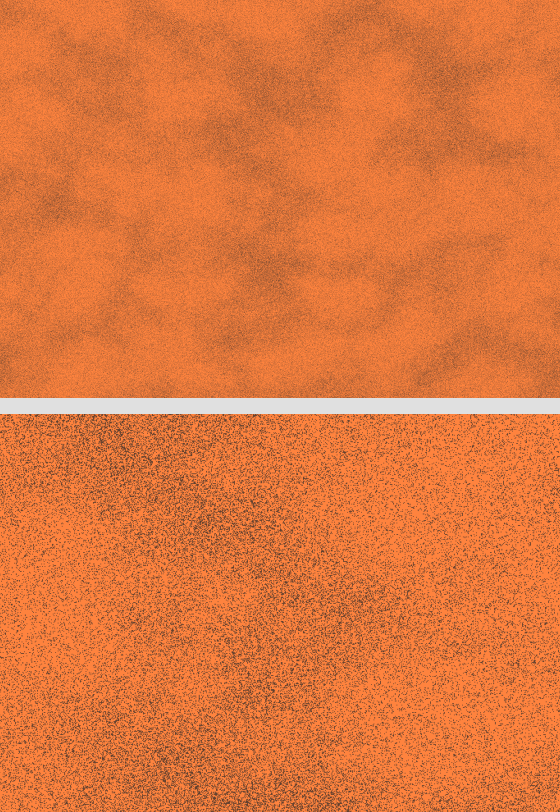
Top: the whole. Bottom: its middle third, enlarged.
Reproduce this texture procedurally as a WebGL 2 fragment shader.

```glsl
#version 300 es
precision highp float;
// Orange sheet dusted with very fine brown grain that gathers in faint smoky veins and patches.

uniform vec2 u_resolution;
out vec4 outColor;

const vec3 ORANGE = vec3(1.0, 0.515, 0.243);
const vec3 BROWN = vec3(0.38, 0.25, 0.18);
const float GRAINS_ACROSS = 2048.0;

// Integer hash of a lattice point, giving two values in 0..1
vec2 hash2(vec2 cell, uint seed) {
    uvec2 v = uvec2(ivec2(cell)) * 1664525u + 1013904223u + seed * 747796405u;
    v.x += v.y * 1664525u;
    v.y += v.x * 1664525u;
    v ^= v >> 16u;
    v.x += v.y * 1664525u;
    v.y += v.x * 1664525u;
    v ^= v >> 16u;
    return vec2(v & 0xffffu) / 65536.0;
}

// Cellular noise: soft distance to the nearest scattered point
float softCells(vec2 p, uint seed, float sharpness) {
    vec2 base = floor(p);
    float sum = 0.0;
    for (int y = -1; y <= 1; y++) {
        for (int x = -1; x <= 1; x++) {
            vec2 cell = base + vec2(x, y);
            float d = distance(p, cell + hash2(cell, seed));
            sum += exp(-sharpness * d);
        }
    }
    return -log(sum) / sharpness;
}

// Layered sines that bend the plane
vec2 bend(vec2 p, float amount) {
    vec2 wave = sin(p.yx * vec2(9.0, 7.0) + vec2(1.3, 4.1));
    wave += 0.5 * sin(p.yx * vec2(21.0, 17.0) + p * 8.0 + vec2(2.7, 0.6));
    return p + amount * wave;
}

// Share of the surface covered by grain at p
float grainDensity(vec2 p) {
    vec2 q = bend(p, 0.025) * vec2(1.0, 1.4);
    float field = 0.0;
    float weight = 0.5;
    float scale = 5.2;
    for (uint i = 0u; i < 4u; i++) {
        field += weight * softCells(q * scale + 3.7, i + 5u, 10.0);
        weight *= 0.56;
        scale *= 2.0;
    }
    return 0.13 + 0.25 * smoothstep(0.25, 0.73, field);
}

// Share of the pixel footprint that falls on dark grains
float grainCoverage(vec2 low, vec2 high, float density) {
    float dark = 0.0;
    float total = 0.0;
    for (float y = floor(low.y); y < high.y; y++) {
        for (float x = floor(low.x); x < high.x; x++) {
            vec2 cell = vec2(x, y);
            vec2 overlap = max(min(high, cell + 1.0) - max(low, cell), 0.0);
            float area = overlap.x * overlap.y;
            dark += area * step(hash2(cell, 91u).x, density);
            total += area;
        }
    }
    return dark / total;
}

void main() {
    vec2 p = gl_FragCoord.xy / u_resolution.x;
    float grainsPerPixel = GRAINS_ACROSS / u_resolution.x;
    vec2 low = (gl_FragCoord.xy - 0.5) * grainsPerPixel;
    float coverage = grainCoverage(low, low + grainsPerPixel, grainDensity(p));
    outColor = vec4(mix(ORANGE, BROWN, coverage), 1.0);
}
```
